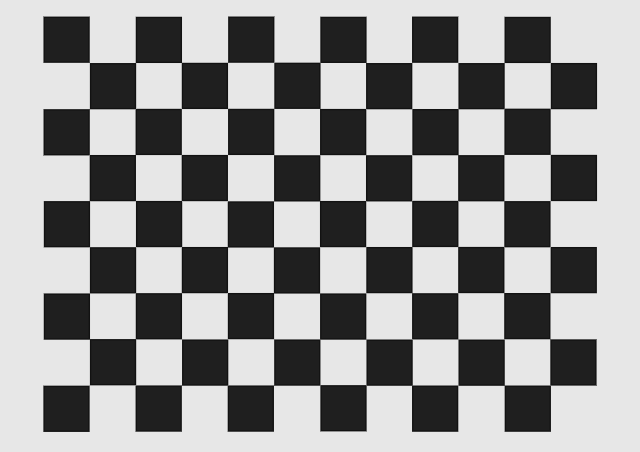
A WebGL 1 fragment shader for this pattern:

```glsl
precision highp float;
// A 12 by 9 checkerboard of dark, thinly rimmed squares on a pale grey sheet.

uniform vec2 u_resolution;

// Sine-free hash giving two values in 0..1 per cell.
vec2 hash22(vec2 p) {
    vec3 q = fract(p.xyx * vec3(0.1031, 0.1030, 0.0973));
    q += dot(q, q.yzx + 33.33);
    return fract((q.xx + q.yz) * q.zy);
}

float boxDistance(vec2 p, float halfSize) {
    vec2 d = abs(p) - halfSize;
    return length(max(d, 0.0)) + min(max(d.x, d.y), 0.0);
}

// Signed distance, in cells, to the nearest dark square.
float checkerDistance(vec2 p) {
    float nearest = 1.0;
    for (int j = -1; j <= 1; j++) {
        for (int i = -1; i <= 1; i++) {
            vec2 cell = floor(p) + vec2(float(i), float(j));
            bool onBoard = cell.x >= 0.0 && cell.x < 12.0
                        && cell.y >= 0.0 && cell.y < 9.0;
            bool isDark = mod(cell.x + cell.y, 2.0) < 0.5;
            if (onBoard && isDark) {
                // Slight misregistration of each square
                vec2 shift = (hash22(cell) - 0.5) * 0.012;
                nearest = min(nearest, boxDistance(p - cell - 0.5 - shift, 0.502));
            }
        }
    }
    return nearest;
}

void main() {
    // Board space: one unit per cell, origin at its lower left corner
    float cellSize = 0.10195;
    vec2 uv = gl_FragCoord.xy / u_resolution.y;
    vec2 center = vec2(0.5 * u_resolution.x / u_resolution.y, 0.504);
    vec2 board = (uv - center) / cellSize + vec2(5.995, 4.5);
    float pixel = 1.0 / (u_resolution.y * cellSize);

    float d = checkerDistance(board);
    float coverage = clamp(0.5 - d / pixel, 0.0, 1.0);
    float interior = clamp(0.5 - (d + 0.03) / pixel, 0.0, 1.0);

    // Darker rim around a charcoal fill, over the sheet
    vec3 ink = mix(vec3(0.07), vec3(0.12), interior);
    gl_FragColor = vec4(mix(vec3(0.906), ink, coverage), 1.0);
}
```
